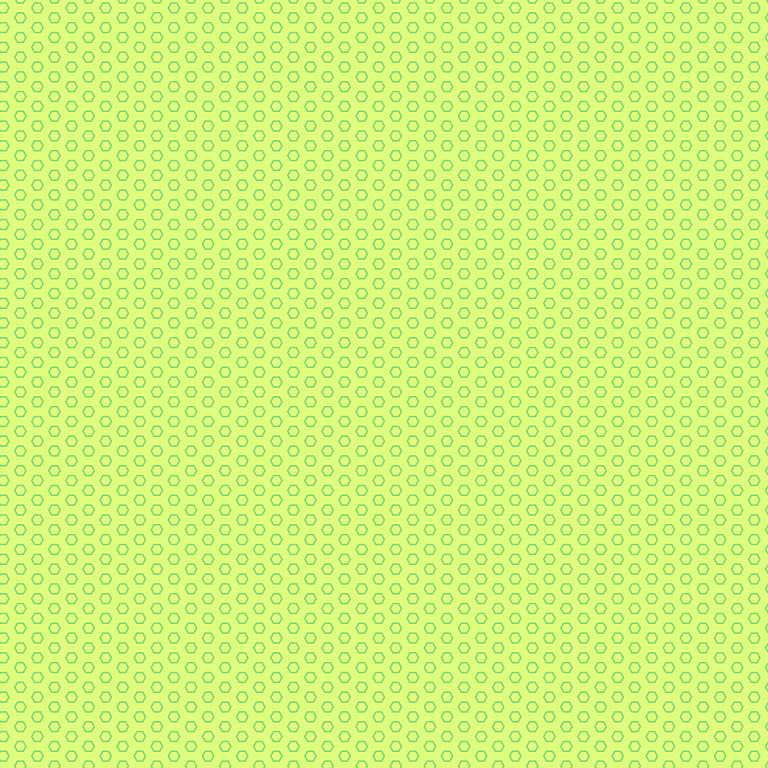
Write a WebGL 2 fragment shader that draws this pattern.

```glsl
#version 300 es
precision highp float;

uniform vec2 u_resolution;
out vec4 outColor;

// Signed distance to a hexagon with corners at left and right
float hexagonDistance(vec2 p, float apothem) {
    p = abs(p);
    return max(p.y, dot(p, vec2(0.8660, 0.5))) - apothem;
}

// Offset from the nearest centre: 45 columns of 39 rows, odd columns half a row lower
vec2 staggeredCell(vec2 p) {
    vec2 grid = vec2(45.0, 39.0);
    vec2 g = p * grid;
    float column = floor(g.x + 0.5);
    g.x -= column;
    g.y = fract(g.y + 0.5 * mod(column, 2.0) + 0.5) - 0.5;
    return g / grid;
}

void main() {
    vec3 limeGround = vec3(0.87, 1.00, 0.49);
    vec3 paleHalo = vec3(0.93, 1.00, 0.505);
    vec3 greenLine = vec3(0.43, 0.855, 0.43);

    vec2 uv = gl_FragCoord.xy / u_resolution.y;
    float pixel = 1.0 / u_resolution.y;

    vec2 local = staggeredCell(uv - vec2(0.0043, -0.0103));
    float edge = abs(hexagonDistance(local, 0.0064));

    // Faint light rim on both sides of the outline
    float halo = 1.0 - smoothstep(0.0022, 0.0036, edge);
    vec3 color = mix(limeGround, paleHalo, halo);

    // Thin outline
    float line = clamp(0.5 + (0.00102 - edge) / pixel, 0.0, 1.0);
    color = mix(color, greenLine, line);

    outColor = vec4(color, 1.0);
}
```
